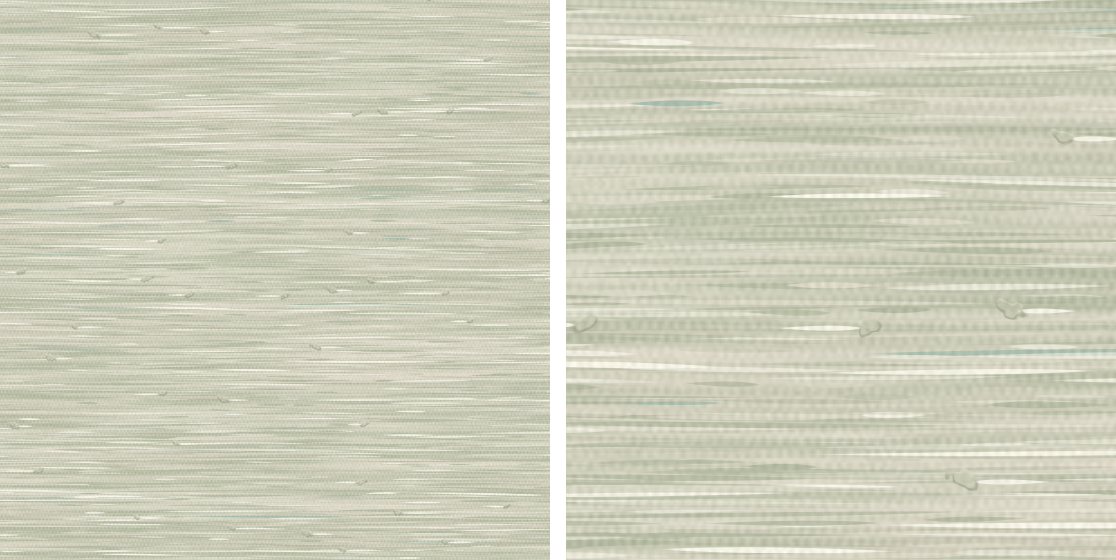
Left, the full canvas; right, a detail of the centre.
A WebGL 2 fragment shader for this texture:

```glsl
#version 300 es
precision highp float;

uniform vec2 u_resolution;
out vec4 outColor;

const vec3 SAGE = vec3(0.722, 0.740, 0.645);
const vec3 BEIGE = vec3(0.868, 0.852, 0.788);
const vec3 CREAM = vec3(0.858, 0.846, 0.778);
const vec3 IVORY = vec3(0.965, 0.960, 0.910);
const vec3 MOSS = vec3(0.705, 0.728, 0.632);
const vec3 TEAL = vec3(0.650, 0.735, 0.675);
const vec3 SHADOW = vec3(0.600, 0.615, 0.520);
const int SLIVER_LAYERS = 9;
const float SLIVER_CELL = 0.25;    // width of a sliver cell
const float SLIVER_ROWS = 64.0;    // rows in the first layer
const float IVORY_SHARE = 0.25;
const float KNOT_CELL = 0.11;
const float KNOT_SHARE = 0.45;
const float TONE_CONTRAST = 1.9;
const float WEAVE_STRENGTH = 0.025;
const float WEAVE_COLUMNS = 155.0;
const float WEAVE_ROWS = 132.0;
const float GRAIN = 0.040;
const float SAG = 0.005;           // wander of the fibres

float hash(vec2 cell, float seed) {
    uvec3 v = uvec3(ivec3(vec3(cell, seed * 16.0))) * uvec3(1597334677u, 3812015801u, 2798796415u);
    uint h = v.x ^ v.y ^ v.z;
    h = (h ^ (h >> 16)) * 2246822519u;
    h = (h ^ (h >> 13)) * 3266489917u;
    h ^= h >> 16;
    return float(h >> 8) / 16777216.0;
}

float noise(vec2 p, float seed) {
    vec2 i = floor(p), f = p - i;
    f = f * f * (3.0 - 2.0 * f);
    float low = mix(hash(i, seed), hash(i + vec2(1, 0), seed), f.x);
    float high = mix(hash(i + vec2(0, 1), seed), hash(i + vec2(1, 1), seed), f.x);
    return mix(low, high, f.y);
}

// Coverage of a horizontal fibre; skew moves its thickest point sideways
float taper(vec2 q, float halfLength, float halfWidth, float skew, float px) {
    float u = clamp(q.x / halfLength, -1.0, 1.0);
    float body = (1.0 - u * u) * (1.0 + skew * u);
    float edge = clamp((halfWidth * body - abs(q.y)) / px + 0.5, 0.0, 1.0);
    return edge * smoothstep(0.0, 0.5, body);
}

// One scattered layer of loose fibres
vec3 addSlivers(vec3 color, vec2 p, float layer, float px) {
    float rows = SLIVER_ROWS + 7.0 * layer;
    float seed = 20.0 + 10.0 * layer;
    vec2 g = vec2(p.x / SLIVER_CELL + 0.37 * layer, p.y * rows);
    vec2 home = floor(g);
    for (int k = -1; k <= 1; k++) {
        vec2 cell = home + vec2(k, 0);
        if (hash(cell, seed) > 0.75) continue;
        vec2 center = cell + vec2(hash(cell, seed + 1.0), mix(0.2, 0.8, hash(cell, seed + 2.0)));
        vec2 q = (g - center) * vec2(SLIVER_CELL, 1.0 / rows);
        float size = hash(cell, seed + 3.0);
        float halfLength = mix(0.022, 0.17, size * size);
        float halfWidth = mix(0.0007, 0.0019, hash(cell, seed + 4.0));
        float skew = 1.4 * (hash(cell, seed + 7.0) - 0.5);
        q.y += 0.03 * (hash(cell, seed + 8.0) - 0.5) * q.x;
        float kind = hash(cell, seed + 5.0);
        vec3 tint = kind < IVORY_SHARE ? IVORY : kind < 0.56 ? CREAM : kind < 0.98 ? MOSS : TEAL;
        float strength = hash(cell, seed + 6.0);
        float opacity = mix(0.3, 1.0, kind < IVORY_SHARE ? strength * strength : strength);
        color = mix(color, tint, opacity * taper(q, halfLength, halfWidth, skew, px));
        // Thin shade beneath the brightest fibres
        if (kind < IVORY_SHARE) {
            float shade = taper(q + vec2(0, 0.0024), halfLength, 0.0007, skew, px);
            color = mix(color, MOSS, 0.5 * opacity * shade);
        }
    }
    return color;
}

// Small tied knots with a ragged rim and a pale loose end
vec3 addKnots(vec3 color, vec2 p, float px) {
    vec2 home = floor(p / KNOT_CELL);
    for (int k = -1; k <= 1; k++) {
        vec2 cell = home + vec2(k, 0);
        if (hash(cell, 201.0) > KNOT_SHARE) continue;
        vec2 jitter = vec2(hash(cell, 202.0), mix(0.1, 0.9, hash(cell, 203.0)));
        vec2 q = p - (cell + jitter) * KNOT_CELL;
        float side = hash(cell, 204.0) < 0.5 ? -1.0 : 1.0;
        float tail = mix(0.014, 0.045, hash(cell, 205.0));
        vec2 end = q - vec2(side * (tail + 0.003), -0.0015);
        color = mix(color, IVORY, 0.9 * taper(end, tail, 0.0014, -0.6 * side, px));
        vec2 radius = mix(vec2(0.0040, 0.0030), vec2(0.0085, 0.0050), hash(cell, 206.0));
        q.y += 0.3 * side * q.x;
        float d = (length(q / radius) - 1.0 + 0.9 * (noise(p * 280.0, 207.0) - 0.5)) * radius.y;
        float inside = 1.0 - smoothstep(-px, px, d);
        float rim = 1.0 - smoothstep(0.0, 0.0008 + px, abs(d));
        color = mix(color, mix(SAGE, CREAM, 0.3), 0.6 * inside);
        float lit = smoothstep(-0.4, 0.8, q.y / radius.y);
        color = mix(color, mix(SHADOW, CREAM, lit), 0.6 * rim);
    }
    return color;
}

void main() {
    vec2 p = gl_FragCoord.xy / u_resolution.y;
    float px = 1.0 / u_resolution.y;
    vec2 fibre = p + vec2(0.0, SAG * (noise(p * vec2(4.0, 9.0), 1.0) - 0.5));

    // Long bands of dyed grass
    float tone = 0.14 * noise(fibre * vec2(1.8, 38.0), 2.0)
               + 0.30 * noise(fibre * vec2(3.0, 92.0), 3.0)
               + 0.30 * noise(fibre * vec2(4.5, 175.0), 4.0)
               + 0.26 * noise(fibre * vec2(6.0, 290.0), 8.0);
    tone = clamp(0.53 + TONE_CONTRAST * (tone - 0.5), 0.0, 1.0);
    vec3 color = mix(SAGE, BEIGE, tone);
    float hue = noise(p * vec2(3.0, 24.0), 5.0) - 0.5;
    color += hue * vec3(0.014, -0.006, 0.004);

    for (int i = 0; i < SLIVER_LAYERS; i++) color = addSlivers(color, fibre, float(i), px);
    color = addKnots(color, p, px);

    // Fine crossing threads, strongest on the green strands
    float row = fibre.y * WEAVE_ROWS;
    float column = p.x * WEAVE_COLUMNS + 0.5 * mod(floor(row), 2.0);
    float thread = abs(fract(column) - 0.5) * 4.0 - 1.0;
    float strand = 1.0 - abs(fract(row) * 2.0 - 1.0);
    color += WEAVE_STRENGTH * mix(1.3, 0.6, tone) * thread * smoothstep(0.0, 0.6, strand);
    color += GRAIN * (noise(p * 400.0, 6.0) - 0.5);

    outColor = vec4(clamp(color, 0.0, 1.0), 1.0);
}
```
